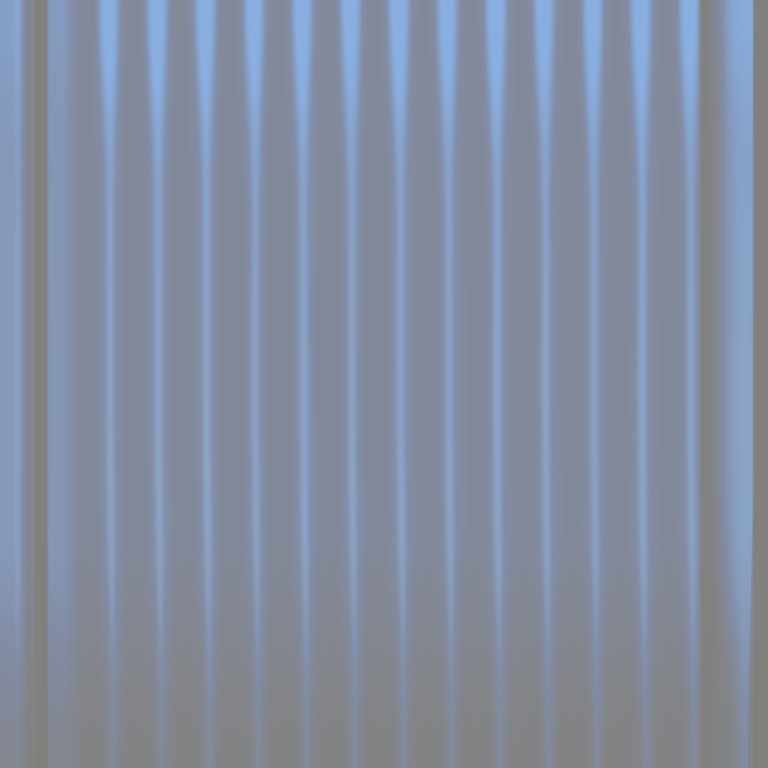
This pattern is drawn by a WebGL 1 fragment shader. Its source:

```glsl
precision highp float;
// Thirteen soft vertical pleats of blue light on slate, framed by broad side bands.
// Each pleat sums a narrow core and a wide halo around a repeated centre line;
// the resulting blueness, faded toward the foot, indexes one colour ramp.

uniform vec2 u_resolution;

const float PLEATS = 13.0;
const float PITCH = 0.0630;
const float FIRST_CENTRE = 0.1432;

float hash(vec2 p) {
  return fract(sin(dot(p, vec2(127.1, 311.7))) * 43758.5453);
}

float noise(vec2 p) {
  vec2 cell = floor(p);
  vec2 f = fract(p);
  f = f * f * (3.0 - 2.0 * f);
  float low = mix(hash(cell), hash(cell + vec2(1.0, 0.0)), f.x);
  float high = mix(hash(cell + vec2(0.0, 1.0)), hash(cell + vec2(1.0)), f.x);
  return mix(low, high, f.y);
}

float bell(float d, float width) {
  float t = d / width;
  return exp(-t * t);
}

// Smooth box between two edges, each with its own softness.
float band(float x, float left, float right, float softLeft, float softRight) {
  return smoothstep(left - softLeft, left + softLeft, x)
       * (1.0 - smoothstep(right - softRight, right + softRight, x));
}

vec3 ramp(float blueness) {
  vec3 grey = vec3(0.512, 0.510, 0.505);
  vec3 slate = vec3(0.508, 0.550, 0.650);
  vec3 sky = vec3(0.535, 0.685, 0.880);
  vec3 c = mix(grey, slate, clamp(blueness / 0.45, 0.0, 1.0));
  return mix(c, sky, clamp((blueness - 0.45) / 0.55, 0.0, 1.0));
}

// Blueness added by the nearest pleat: the core flares at the top and leans at the foot.
float pleat(float x, float y) {
  float lean = 0.004 * (1.0 - smoothstep(0.0, 0.5, y)) - 0.002 * smoothstep(0.7, 1.0, y);
  float index = clamp(floor((x - lean - FIRST_CENTRE) / PITCH + 0.5), 0.0, PLEATS - 1.0);
  float d = x - lean - FIRST_CENTRE - PITCH * index;
  d += 0.0008 * (noise(vec2(index * 7.3, y * 4.0)) - 0.5);
  float flare = smoothstep(0.72, 1.0, y);
  float foot = smoothstep(0.0, 0.35, y);
  float core = bell(d, mix(0.0062, 0.0125, flare));
  float halo = bell(d - 0.001, mix(0.010, 0.0185, foot));
  float strength = mix(0.85, 1.1, hash(vec2(index, 3.0)) * 0.3 + flare * 0.7);
  return strength * (core * mix(0.22, 0.36, foot) + halo * mix(0.10, 0.24, foot)
       + core * flare * 0.12);
}

// Broad bands at the left, split by a bare strip.
float leftBands(float x, float y) {
  float foot = smoothstep(-0.05, 0.3, y);
  float outer = band(x, -0.1, 0.031, 0.002, 0.007);
  float inner = band(x, 0.0625, 0.096, 0.0015, 0.016);
  float crease = 0.10 * bell(x - 0.022, 0.003) - 0.08 * bell(x - 0.037, 0.005);
  return (outer * 0.38 + inner * 0.34 + crease) * mix(0.35, 1.0, foot);
}

// Band at the right, brightening outward and tapering at the foot.
float rightBand(float x, float y) {
  float foot = smoothstep(0.0, 0.4, y);
  float start = mix(0.952, 0.920, foot) - 0.008 * smoothstep(0.8, 1.0, y);
  float edge = mix(0.974, 0.981, foot);
  float rise = smoothstep(start, 0.970, x);
  return rise * (1.0 - smoothstep(edge - 0.002, edge + 0.002, x)) * mix(0.38, 0.53, foot);
}

void main() {
  vec2 uv = gl_FragCoord.xy / u_resolution;
  float x = uv.x;
  float y = uv.y;

  // Slate ground, losing its blue at the foot and in the bare strips.
  float ground = mix(0.04, 0.25, smoothstep(0.0, 0.32, y));
  float bare = band(x, 0.045, 0.0615, 0.003, 0.0015);
  bare = max(bare, 0.85 * band(x, 0.912, 0.935, 0.002, 0.016));
  bare = max(bare, smoothstep(0.979, 0.983, x));
  float blueness = ground * (1.0 - bare);

  // The last pleat ends in a crisp fold.
  float fold = 1.0 - smoothstep(0.909, 0.914, x);
  blueness += pleat(x, y) * fold * smoothstep(0.095, 0.125, x);
  blueness += leftBands(x, y) + rightBand(x, y);

  // Extra blue along the top of lit areas, and faint drawn-out streaks.
  float lit = smoothstep(0.42, 0.72, blueness);
  blueness += lit * 0.16 * smoothstep(0.78, 1.0, y);
  float streak = noise(vec2(x * 150.0, y * 2.0)) - 0.5;
  blueness += streak * 0.035 * (1.0 - bare);

  // The middle of each lit area is slightly paler than its top.
  vec3 colour = ramp(blueness);
  colour += vec3(0.012, 0.008, -0.012) * lit * (1.0 - smoothstep(0.5, 0.9, y));
  colour -= vec3(0.003, 0.008, 0.015) * bare;
  gl_FragColor = vec4(colour, 1.0);
}
```
